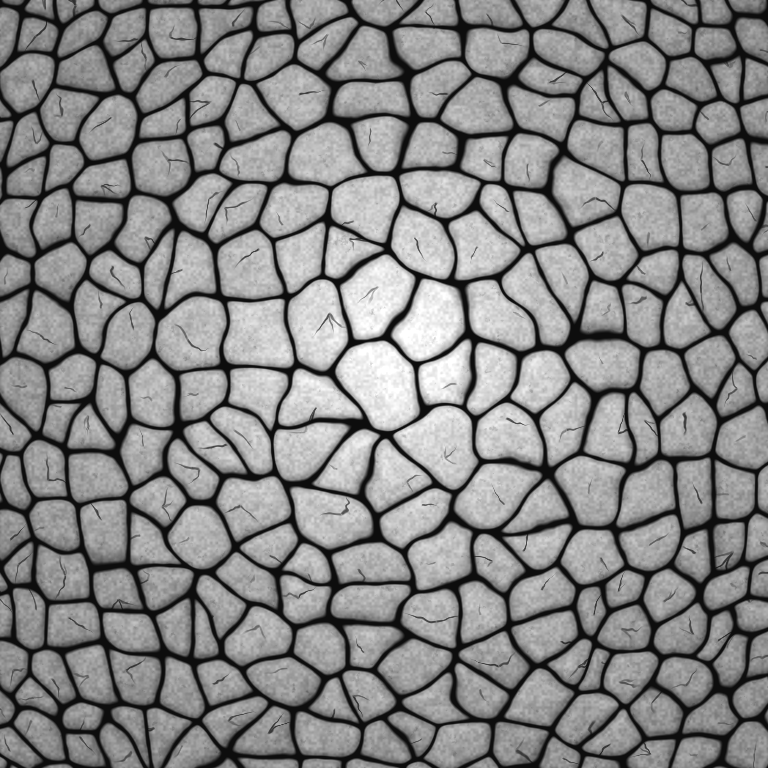
Give the GLSL for this texture, as a three.js fragment shader.

```glsl
#define CENTRE vec2(0.52, 0.54)
#define CELLS 11.0
#define CROWDING 8.0
#define JITTER 0.78
#define ROUNDING 0.042
#define GAP_CORE 0.0009
#define GAP_RIM 0.0046
#define GAP_TONE 0.05
#define CRACK_CHANCE 0.42
#define CRACK_DEPTH 0.66
#define GRAIN 0.13

varying vec2 vUv;

vec2 hash2(vec2 p) {
  vec3 h = fract(p.xyx * vec3(0.1031, 0.1030, 0.0973));
  h += dot(h, h.yzx + 33.33);
  return fract((h.xx + h.yz) * h.zy);
}

float noise(vec2 p) {
  vec2 i = floor(p), f = fract(p);
  f = f * f * (3.0 - 2.0 * f);
  float low = mix(hash2(i).x, hash2(i + vec2(1.0, 0.0)).x, f.x);
  float high = mix(hash2(i + vec2(0.0, 1.0)).x, hash2(i + 1.0).x, f.x);
  return mix(low, high, f.y);
}

float fbm(vec2 p) {
  float sum = 0.0, gain = 0.5;
  for (int i = 0; i < 3; i++) {
    sum += gain * noise(p);
    p = mat2(0.8, 0.6, -0.6, 0.8) * p * 2.1 + 17.3;
    gain *= 0.6;
  }
  return sum;
}

vec2 site(vec2 cell) {
  return cell + 0.5 + JITTER * (hash2(cell + 71.0) - 0.5);
}

// Rounded cells: x = edge distance, yz = direction to the edge
vec3 cellEdge(vec2 q, out vec2 home) {
  vec2 base = floor(q);
  float nearest = 1e3;
  for (int j = -2; j <= 2; j++) {
    for (int i = -2; i <= 2; i++) {
      vec2 cell = base + vec2(float(i), float(j));
      vec2 d = site(cell) - q;
      float dist = dot(d, d);
      if (dist < nearest) {
        nearest = dist;
        home = cell;
      }
    }
  }
  vec2 own = site(home), dir = vec2(0.0);
  float total = 1e-6;
  for (int j = -2; j <= 2; j++) {
    for (int i = -2; i <= 2; i++) {
      if (i == 0 && j == 0) continue;
      vec2 other = site(home + vec2(float(i), float(j)));
      vec2 n = normalize(other - own);
      float weight = exp(-dot(0.5 * (own + other) - q, n) / ROUNDING);
      total += weight;
      dir += weight * n;
    }
  }
  return vec3(-ROUNDING * log(total), dir / total);
}

// Curved, tapering strokes that share one root in each cell
float fineCracks(vec2 p, vec2 cell) {
  float ink = 0.0;
  p -= 0.024 * (hash2(cell + 13.0) - 0.5);
  p += 0.003 * (vec2(noise(p * 170.0 + cell), noise(p * 170.0 - cell)) - 0.5);
  for (int i = 0; i < 3; i++) {
    vec2 a = hash2(cell + 29.0 * float(i + 1));
    vec2 b = hash2(cell - 37.0 * float(i + 1));
    float angle = 6.2832 * a.x;
    vec2 axis = vec2(cos(angle), sin(angle));
    float along = dot(p, axis);
    float across = dot(p, vec2(-axis.y, axis.x));
    across += 36.0 * (b.x - 0.5) * along * along;
    float t = along / mix(0.016, 0.036, a.y);
    float width = 0.0011 * (1.0 - clamp(t, 0.0, 1.0));
    float line = 1.0 - smoothstep(width * 0.4, width + 0.0012, abs(across));
    line *= smoothstep(-0.06, 0.06, t) * (1.0 - smoothstep(0.5, 1.0, t));
    ink = max(ink, line * step(b.y, CRACK_CHANCE) * mix(0.35, 1.0, a.y));
  }
  return ink;
}

void main() {
  vec2 d = vUv - CENTRE;
  float r = length(d);
  float scale = CELLS + 1.5 * CROWDING * r;

  // Wavy cell layout, wider in the middle
  vec2 wave = vec2(noise(vUv * 24.0), noise(vUv * 24.0 + 57.0)) - 0.5;
  vec2 q = d * (CELLS + CROWDING * r) + 0.28 * wave;
  vec2 cell;
  vec3 edge = cellEdge(q, cell);
  float dist = edge.x / scale + 0.0014 * (noise(vUv * 90.0) - 0.5);

  // Central glow, mottling and fine grain
  float tone = 0.52 + 0.27 * exp(-5.0 * r * r) + 0.17 * exp(-60.0 * r * r);
  tone += 0.04 * (hash2(cell + 5.0).x - 0.5);
  tone += GRAIN * (fbm(vUv * 85.0) - 0.49);
  tone += GRAIN * (noise(vUv * 280.0) - 0.5);
  tone *= 1.0 - 0.16 * smoothstep(0.68, 0.9, fbm(vUv * 120.0 + 31.0));

  // Bevel lit from above
  tone *= mix(0.80, 1.03, smoothstep(0.003, 0.012, dist));
  tone += 0.13 * dot(edge.yz, vec2(-0.35, 0.94)) * exp(-max(dist, 0.0) / 0.009);

  // Hairline cracks and dark gaps
  tone *= 1.0 - CRACK_DEPTH * fineCracks((q - site(cell)) / scale, cell);
  tone = mix(GAP_TONE, tone, smoothstep(GAP_CORE, GAP_RIM, dist));
  gl_FragColor = vec4(vec3(clamp(tone, 0.0, 1.0)), 1.0);
}
```
